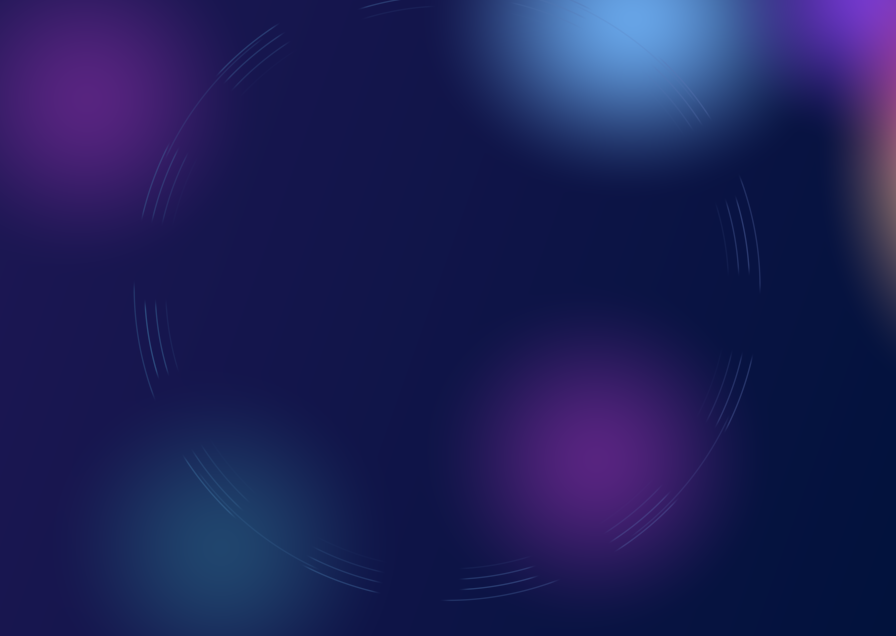
Write a Shadertoy shader that draws this background.

```glsl
// Soft coloured glows on a dark indigo gradient, with a thin broken ring of arcs.
// Glows are blurred ellipses mixed in turn; arcs come from folding the polar
// angle into equal sectors. Lengths are in units of the canvas height.

const vec3 INDIGO = vec3(0.115, 0.090, 0.330);
const vec3 NAVY   = vec3(0.005, 0.070, 0.235);
const vec3 PURPLE = vec3(0.340, 0.140, 0.500);
const vec3 TEAL   = vec3(0.125, 0.270, 0.430);
const vec3 SKY    = vec3(0.400, 0.640, 0.900);
const vec3 VIOLET = vec3(0.440, 0.220, 0.800);
const vec3 PINK   = vec3(0.920, 0.300, 0.660);
const vec3 TAN    = vec3(0.800, 0.600, 0.500);
const vec3 ARC_LEFT  = vec3(0.220, 0.500, 0.660);
const vec3 ARC_RIGHT = vec3(0.400, 0.440, 0.720);

const vec2  RING_CENTER = vec2(0.703, 0.548);
const float RING_RADIUS = 0.492;
const float RING_GAP    = 0.0165;
const int   RING_COUNT  = 4;
const float LINE_WIDTH  = 0.0022;
const float SECTOR      = 30.0;   // degrees between arc groups
const float FIRST_ANGLE = 10.0;   // direction of the first group
const float ARC_OPACITY = 0.50;

float hash(vec2 p) {
    return fract(sin(dot(p, vec2(127.1, 311.7))) * 43758.5453);
}

// Blurred ellipse: 1 at the centre, 0 at its radii
float glow(vec2 p, vec2 center, vec2 radii) {
    return 1.0 - smoothstep(0.0, 1.0, length((p - center) / radii));
}

// Coverage of a thin circle, kept even when it is narrower than a pixel
float circleLine(float dist, float radius, float pixel) {
    float width = max(LINE_WIDTH, pixel);
    float line = 1.0 - smoothstep(0.0, width, abs(dist - radius));
    return line * min(1.0, LINE_WIDTH / pixel);
}

// Angular window that fades near its ends
float arcWindow(float angle, float halfSpan) {
    return 1.0 - smoothstep(halfSpan - 2.5, halfSpan, abs(angle));
}

float brokenRing(vec2 p, float pixel) {
    vec2 q = p - RING_CENTER;
    float dist = length(q);
    float angle = degrees(atan(q.y, q.x)) - FIRST_ANGLE;
    float group = mod(floor(angle / SECTOR + 0.5), 12.0);
    float local = mod(angle + 0.5 * SECTOR, SECTOR) - 0.5 * SECTOR;
    bool major = mod(group, 3.0) < 0.5;

    // Concentric arcs of each group
    float ink = 0.0;
    for (int i = 0; i < RING_COUNT; i++) {
        float k = float(i);
        float halfSpan = major && i == 0 ? 11.5 : 8.0;
        float strength = major ? 1.0 - 0.2 * abs(k - 1.0) : 0.85 - 0.22 * k;
        strength *= 0.7 + 0.3 * hash(vec2(group, k));
        strength *= i == RING_COUNT - 1 ? 0.45 : 1.0;
        float line = circleLine(dist, RING_RADIUS - k * RING_GAP, pixel);
        ink = max(ink, line * strength * arcWindow(local, halfSpan));
    }

    // Faint long arcs, one in each quarter
    float quarter = mod(angle - 131.0 + 45.0, 90.0) - 45.0;
    float longArc = circleLine(dist, RING_RADIUS - 0.3 * RING_GAP, pixel);
    return max(ink, 0.35 * longArc * arcWindow(quarter, 15.0));
}

void mainImage(out vec4 fragColor, in vec2 fragCoord) {
    vec2 uv = fragCoord / iResolution.xy;
    vec2 p = fragCoord / iResolution.y;
    float pixel = 1.0 / iResolution.y;

    // Background slope from left to lower right
    vec3 color = mix(INDIGO, NAVY, 0.8 * uv.x + 0.2 * (1.0 - uv.y));

    // Round glows
    color = mix(color, PURPLE, glow(p, vec2(0.137, 0.844), vec2(0.285)));
    color = mix(color, PURPLE, glow(p, vec2(0.938, 0.277), vec2(0.285)));
    color = mix(color, TEAL,   glow(p, vec2(0.348, 0.139), vec2(0.285)));
    color = mix(color, SKY,    glow(p, vec2(0.995, 0.970), vec2(0.340, 0.290)));

    // Upper right corner: violet above, warm light along the edge
    color = mix(color, VIOLET, glow(p, vec2(1.365, 1.010), vec2(0.250)));
    vec3 warm = mix(TAN, PINK, smoothstep(0.65, 0.95, p.y));
    color = mix(color, warm, glow(p, vec2(1.500, 0.760), vec2(0.220, 0.400)));

    // Ring on top
    vec3 arcColor = mix(ARC_LEFT, ARC_RIGHT, uv.x);
    color = mix(color, arcColor, ARC_OPACITY * brokenRing(p, pixel));

    fragColor = vec4(color, 1.0);
}
```
